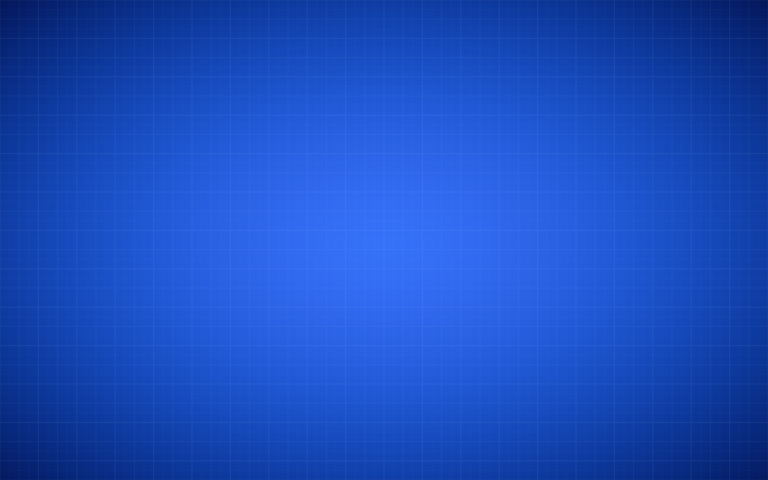
Reproduce this background procedurally as a Shadertoy shader.

```glsl
// A blueprint sheet: a blue elliptical glow that darkens towards the corners,
// overlaid with a faint square grid in three nested spacings.
// The grid is measured in canvas widths and hangs from the top edge.

// Coverage of evenly spaced lines along one axis, filtered over one pixel.
float ruledLines(float position, float spacing, float lineWidth, float pixel) {
    float lineDistance = abs(fract(position / spacing + 0.5) - 0.5) * spacing;
    float coverage = (0.5 * (lineWidth + pixel) - lineDistance) / pixel;
    return clamp(coverage, 0.0, min(1.0, lineWidth / pixel));
}

// Horizontal and vertical lines joined into one grid.
float grid(vec2 position, float spacing, float pixel) {
    float lineWidth = 0.0014;
    return max(ruledLines(position.x, spacing, lineWidth, pixel),
               ruledLines(position.y, spacing, lineWidth, pixel));
}

// Each channel falls off at its own rate, so the rim turns to navy.
vec3 glowColor(float radius) {
    float squared = radius * radius;
    return vec3(0.205 * exp(-1.28 * squared),
                0.448 - 0.11 * radius - 0.10 * squared,
                0.975 - 0.08 * radius - 0.25 * squared);
}

void mainImage(out vec4 fragColor, in vec2 fragCoord) {
    vec2 uv = fragCoord / iResolution.xy;
    float pixel = 1.0 / iResolution.x;
    vec2 fromTop = vec2(fragCoord.x, iResolution.y - fragCoord.y) * pixel;

    // Glow stretched to the canvas proportions
    vec3 color = glowColor(length((uv - vec2(0.5, 0.49)) * 2.0));

    // Nested grid: each level doubles the spacing and adds light
    float spacing = 0.0125;
    float light = 0.0;
    for (int level = 0; level < 3; level++) {
        light += 0.022 * grid(fromTop, spacing, pixel);
        spacing *= 2.0;
    }
    color = mix(color, vec3(0.75, 0.85, 1.0), light);

    fragColor = vec4(color, 1.0);
}
```
